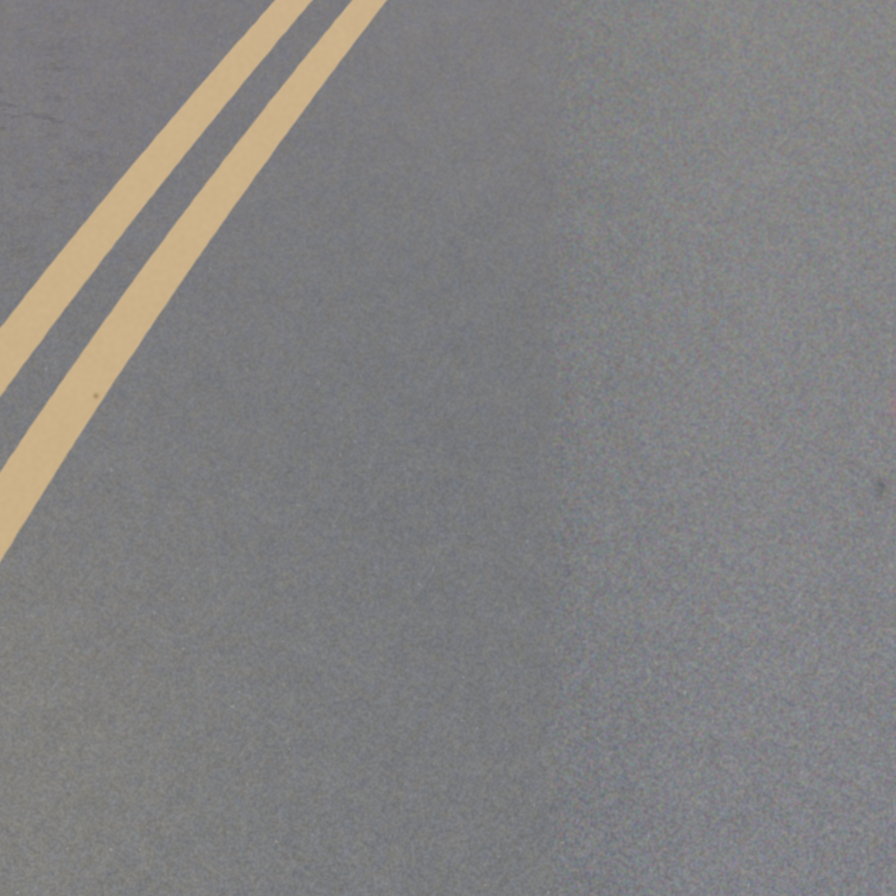
Write a WebGL 1 fragment shader that draws this texture.

```glsl
precision highp float;
// Grey asphalt crossed by a pair of bowed ochre road stripes at the upper left.
// Broad tone gradients carry layered gradient noise; beyond a soft vertical
// seam the grain turns coarser and coloured. Stripes are bands between curves.
uniform vec2 u_resolution;

const float SEAM_X = 0.615;

// Pseudo-random gradient direction for a lattice point.
vec2 latticeGradient(vec2 cell) {
  vec3 h = fract(vec3(cell.xyx) * vec3(0.1031, 0.1030, 0.0973));
  h += dot(h, h.yzx + 33.33);
  float angle = 6.28318 * fract((h.x + h.y) * h.z);
  return vec2(cos(angle), sin(angle));
}

// Gradient noise, roughly -0.7 to 0.7.
float gradientNoise(vec2 p) {
  vec2 cell = floor(p);
  vec2 f = p - cell;
  vec2 w = f * f * f * (f * (f * 6.0 - 15.0) + 10.0);
  float a = dot(latticeGradient(cell), f);
  float b = dot(latticeGradient(cell + vec2(1.0, 0.0)), f - vec2(1.0, 0.0));
  float c = dot(latticeGradient(cell + vec2(0.0, 1.0)), f - vec2(0.0, 1.0));
  float d = dot(latticeGradient(cell + 1.0), f - 1.0);
  return mix(mix(a, b, w.x), mix(c, d, w.x), w.y);
}

// Four octaves, each turned and shifted to hide the lattice.
float layeredNoise(vec2 p) {
  float sum = 0.0;
  float amplitude = 1.0;
  for (int i = 0; i < 4; i++) {
    sum += amplitude * gradientNoise(p);
    p = mat2(1.6, 1.2, -1.2, 1.6) * p + 17.3;
    amplitude *= 0.7;
  }
  return sum;
}

// Signed horizontal offset from a bowed edge running from the top side
// (x = topX) to the left side (depth = leftDepth below the top).
float edgeOffset(vec2 p, float topX, float leftDepth, float bow) {
  float t = (1.0 - p.y) / leftDepth;
  return p.x - topX * (1.0 - t) + bow * t * (1.0 - t);
}

// Coverage of the band between two edge offsets.
float band(float leftOffset, float rightOffset, float blur) {
  return smoothstep(-blur, blur, leftOffset)
       * (1.0 - smoothstep(-blur, blur, rightOffset));
}

// Soft elliptical blemish.
float smudge(vec2 p, vec2 center, vec2 radius) {
  vec2 q = (p - center) / radius;
  return exp(-dot(q, q));
}

// Smooth large-scale colour of the road, nearly continuous over the seam.
vec3 roadTone(vec2 p, float rightSide) {
  vec3 left = mix(vec3(0.480, 0.484, 0.492), vec3(0.480, 0.478, 0.488), p.y);
  left += vec3(0.028, 0.022, 0.004) * smudge(p, vec2(0.0, 0.15), vec2(0.25, 0.3));
  left += vec3(0.012, 0.004, 0.008) * smudge(p, vec2(0.05, 1.0), vec2(0.25));
  left += vec3(0.018, 0.015, 0.014) * smudge(p, vec2(0.55, 1.0), vec2(0.20, 0.25));
  left -= vec3(0.010, 0.006, 0.004) * smudge(p, vec2(0.47, 0.52), vec2(0.16, 0.3));
  vec3 right = mix(vec3(0.484, 0.490, 0.508), vec3(0.504, 0.506, 0.506), p.y);
  right += vec3(0.024, 0.021, 0.021) * smoothstep(0.62, 0.85, p.x);
  return mix(left, right, rightSide);
}

// Three independent noise channels, mostly hue, from fine and medium specks.
vec3 colorNoise(vec2 p, float scale) {
  return vec3(gradientNoise(p * scale + 11.0),
              gradientNoise(p * scale + 203.0),
              gradientNoise(p * scale + 407.0));
}

// Fine grain: grey with a warm-cool drift at left, strong and coloured at right.
vec3 grain(vec2 p, float rightSide) {
  vec2 turned = mat2(0.8, 0.6, -0.6, 0.8) * p;
  float fine = gradientNoise(turned * 245.0 + 5.0);
  float medium = gradientNoise(turned * 135.0 + 41.0);
  float coarse = layeredNoise(p * vec2(42.0, 34.0) + 90.0);
  float nearness = mix(1.35, 0.65, p.y);
  float grey = 0.8 * fine + 0.7 * medium + 0.32 * coarse;
  float greyGain = mix(0.040, 0.046, rightSide) * nearness;
  float warmth = gradientNoise(p * 58.0 + 31.0) + gradientNoise(turned * 112.0 + 63.0);
  vec3 warmCool = vec3(0.012, 0.004, -0.018) * warmth;
  vec3 specks = colorNoise(turned, 190.0) * mix(0.010, 0.048, rightSide);
  vec3 blotches = colorNoise(p + 3.0, 92.0) * mix(0.004, 0.024, rightSide);
  return grey * greyGain + warmCool + specks + blotches;
}

void main() {
  vec2 p = gl_FragCoord.xy / u_resolution;
  float pixel = 1.0 / min(u_resolution.x, u_resolution.y);
  float seam = SEAM_X + 0.012 * gradientNoise(vec2(p.y * 55.0, 3.5));
  float toneSide = smoothstep(-0.02, 0.05, p.x - seam);
  float grainSide = smoothstep(-0.010, 0.016, p.x - seam);

  // Road surface, broad mottling and grain.
  vec3 color = roadTone(p, toneSide);
  color += 0.009 * layeredNoise(p * vec2(11.0, 17.0));
  color += grain(p, grainSide);

  // Sparse pale flecks, denser toward the bottom.
  float fleck = smoothstep(0.40, 0.65, gradientNoise(p * 125.0 + 71.0));
  color += 0.06 * fleck * mix(1.0, 0.3, p.y);

  // Faint dark scuffs, a spot and a reddish mark.
  float scuffNoise = smoothstep(0.1, 0.8, layeredNoise(p * vec2(22.0, 48.0) + 9.0));
  float scuffArea = smudge(p, vec2(0.03, 0.86), vec2(0.09, 0.12));
  color -= 0.05 * scuffNoise * scuffArea;
  color -= 0.09 * smudge(p, vec2(0.983, 0.456), vec2(0.006, 0.010));
  color += vec3(0.05, -0.02, -0.01) * smudge(p, vec2(0.998, 0.545), vec2(0.006, 0.018));

  // Twin painted stripes with faintly worn edges.
  float wear = 0.0010 * gradientNoise(p * 75.0);
  float blur = max(1.2 * pixel, 0.0026);
  float outer = band(edgeOffset(p, 0.307, 0.366, 0.020) + wear,
                     edgeOffset(p, 0.349, 0.443, 0.027) + wear, blur);
  float inner = band(edgeOffset(p, 0.393, 0.527, 0.044) + wear,
                     edgeOffset(p, 0.432, 0.628, 0.052) + wear, blur);
  vec3 paint = mix(vec3(0.79, 0.69, 0.525), vec3(0.80, 0.70, 0.55), p.y);
  paint += 0.014 * gradientNoise(p * 140.0) + 0.006 * layeredNoise(p * 22.0);
  paint -= 0.14 * smudge(p, vec2(0.107, 0.558), vec2(0.003, 0.003));
  color = mix(color, paint, max(outer, inner));

  gl_FragColor = vec4(clamp(color, 0.0, 1.0), 1.0);
}
```
